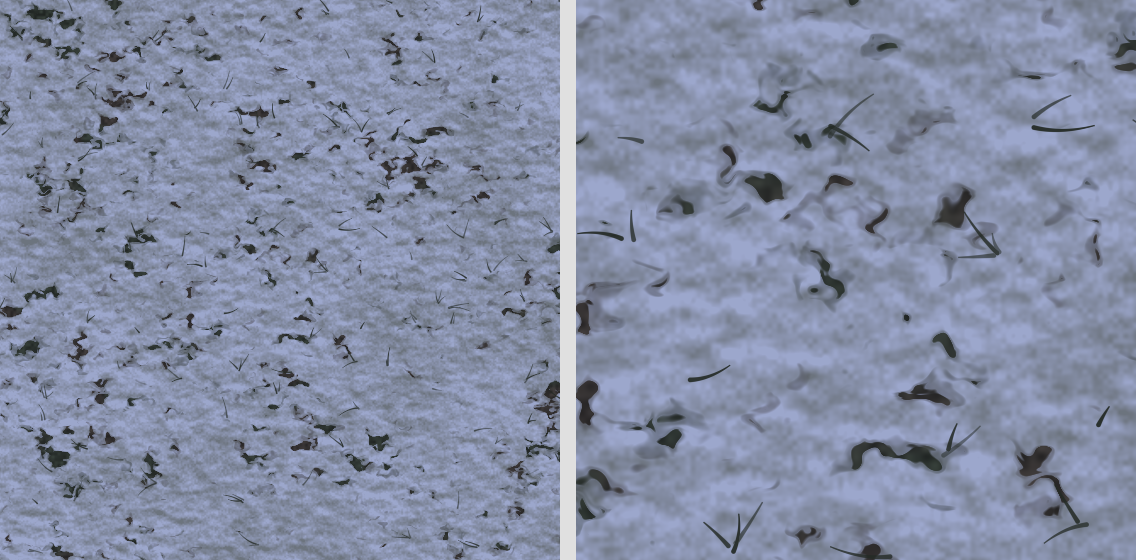
Left: the whole. Right: its middle third, enlarged.
Give the GLSL for this texture, as a WebGL 1 fragment shader.

```glsl
precision highp float;
// Thin, lumpy snow in blue shade over a lawn, with soil and grass showing through.
// Layered value noise shades the snow and opens ragged holes in clusters;
// a jittered grid scatters small tufts of curved, tapering grass blades.

uniform vec2 u_resolution;

#define SNOW_SHADE  vec3(0.44, 0.47, 0.52)
#define SNOW_BRIGHT vec3(0.59, 0.63, 0.765)
#define SOIL_BROWN  vec3(0.17, 0.155, 0.15)
#define SOIL_GREEN  vec3(0.14, 0.165, 0.145)
#define LUMP_SCALE  vec2(42.0, 62.0)
#define HOLE_SCALE  vec2(46.0, 62.0)
#define CLUSTER_SCALE 11.0
#define HOLE_LEVEL  0.755
#define TUFT_GRID   14.0
#define TUFT_CHANCE 0.42
#define BLADE_WIDTH 0.0014

float hash(vec2 p) {
  vec3 q = fract(p.xyx * 0.1031);
  q += dot(q, q.yzx + 33.33);
  return fract((q.x + q.y) * q.z);
}

float noise(vec2 p) {
  vec2 cell = floor(p), f = fract(p);
  f = f * f * (3.0 - 2.0 * f);
  return mix(mix(hash(cell), hash(cell + vec2(1.0, 0.0)), f.x),
             mix(hash(cell + vec2(0.0, 1.0)), hash(cell + 1.0), f.x), f.y);
}

// Three octaves, turned between steps to hide the lattice; range 0 to 1.
float fbm(vec2 p) {
  float sum = 0.0, weight = 0.5;
  for (int i = 0; i < 3; i++) {
    sum += weight * noise(p);
    p = mat2(1.6, 1.2, -1.2, 1.6) * p + 17.3;
    weight *= 0.5;
  }
  return sum / 0.875;
}

// Snow colour: lumps lit from above, broad drifts and fine grain.
vec3 snow(vec2 uv) {
  vec2 p = uv * LUMP_SCALE;
  float lump = fbm(p);
  float relief = lump - fbm(p + vec2(0.1, 0.4));
  float tone = 0.63 + 0.85 * (lump - 0.5) + 1.3 * relief;
  tone += 0.7 * (fbm(uv * 7.0 + 40.0) - 0.5);
  tone += 0.45 * (noise(uv * 330.0) - 0.5);
  return mix(SNOW_SHADE, SNOW_BRIGHT, clamp(tone, -0.1, 1.15));
}

// Height of the field whose peaks are bare ground.
float holeField(vec2 uv) {
  vec2 p = uv * HOLE_SCALE + 90.0;
  p += 0.9 * vec2(noise(p * 1.7 + 5.0), noise(p * 1.7 + 31.0));
  float cluster = fbm(uv * CLUSTER_SCALE + 63.0) - 0.5;
  return fbm(p) + 0.45 * cluster;
}

// Coverage of one blade growing from the origin of q.
float blade(vec2 q, float angle, float len, float bend, float px) {
  vec2 dir = vec2(sin(angle), cos(angle));
  float along = dot(q, dir);
  float t = clamp(along / len, 0.0, 1.0);
  float across = dot(q, vec2(dir.y, -dir.x)) - bend * len * t * t;
  float width = BLADE_WIDTH * (1.0 - 0.7 * t);
  float dist = length(vec2(across, along - t * len)) - width;
  return 1.0 - smoothstep(-0.7 * px, 0.7 * px, dist);
}

// Strongest blade coverage from the tufts in the neighbouring cells.
float grass(vec2 uv, float px) {
  vec2 home = floor(uv * TUFT_GRID);
  float cover = 0.0;
  for (int y = -1; y <= 1; y++) {
    for (int x = -1; x <= 1; x++) {
      vec2 cell = home + vec2(float(x), float(y));
      vec2 root = (cell + vec2(hash(cell + 11.0), hash(cell + 27.0))) / TUFT_GRID;
      float present = step(hash(cell + 53.0), TUFT_CHANCE);
      float lean = 2.6 * (hash(cell + 71.0) - 0.5);
      for (int k = 0; k < 3; k++) {
        vec2 seed = cell + 100.0 + 37.0 * float(k);
        float grows = present * step(0.38 * float(k), hash(seed));
        float angle = lean + 1.7 * (hash(seed + 3.0) - 0.5);
        float len = mix(0.010, 0.036, hash(seed + 7.0));
        float bend = 0.7 * (hash(seed + 13.0) - 0.5);
        vec2 q = uv - root - 0.008 * (vec2(hash(seed + 17.0), hash(seed + 19.0)) - 0.5);
        float strength = mix(0.5, 0.95, hash(seed + 23.0));
        cover = max(cover, grows * strength * blade(q, angle, len, bend, px));
      }
    }
  }
  return cover;
}

void main() {
  float px = 1.0 / min(u_resolution.x, u_resolution.y);
  vec2 uv = gl_FragCoord.xy * px;

  // Ground seen through the snow, mottled between earth and grass.
  float mottle = noise(uv * 190.0);
  vec3 ground = mix(SOIL_BROWN, SOIL_GREEN, smoothstep(0.3, 0.7, noise(uv * 24.0 + 8.0)));
  ground *= 0.7 + 0.7 * mottle;

  // Thin, stained snow surrounds each crisp hole.
  float field = holeField(uv) + 0.03 * (mottle - 0.5);
  float stain = 0.34 * smoothstep(HOLE_LEVEL - 0.12, HOLE_LEVEL, field);
  float hole = 0.94 * smoothstep(HOLE_LEVEL - 0.01, HOLE_LEVEL + 0.05, field);

  vec3 color = mix(snow(uv), ground, max(stain, hole));
  color = mix(color, SOIL_GREEN, grass(uv, px));
  gl_FragColor = vec4(color, 1.0);
}
```
